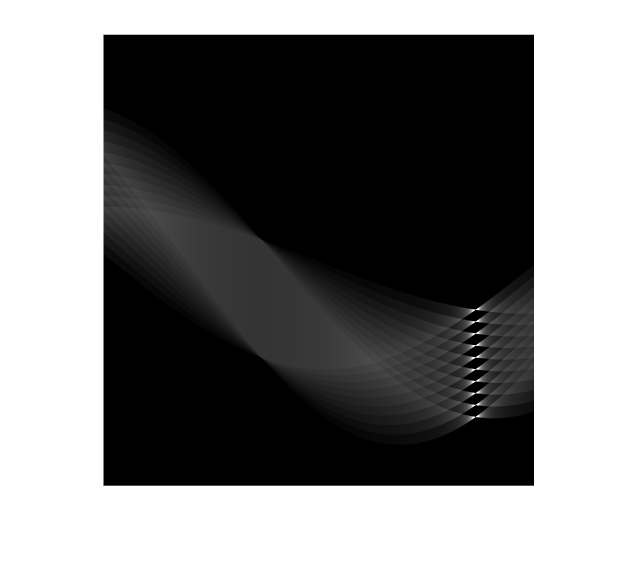
Reproduce this background procedurally as a WebGL 1 fragment shader.

```glsl
precision highp float;
// A black panel on white, crossed by a twisting bundle of translucent ribbons.
// Each ribbon follows a sine wave; its light is spread over its own thickness,
// so it fades where it widens and flares to white where it narrows to a node.

uniform vec2 u_resolution;

// Lengths are in canvas heights, measured from the canvas centre.
const vec2 PANEL_CENTER = vec2(-0.0022, 0.037);
const vec2 PANEL_HALF_SIZE = vec2(0.383, 0.4012);
const vec3 PAPER_COLOR = vec3(1.0);
const vec3 PANEL_COLOR = vec3(0.0);
const vec3 RIBBON_COLOR = vec3(1.0);

const int RIBBON_COUNT = 10;
const float WAVE_FREQUENCY = 4.118;
const float PINCH_X = -0.1044;        // where all ribbons coincide
const float PINCH_DROP = 0.0683;      // depth of the bundle at the pinch
const float FIRST_NODE_DROP = 0.0881; // depth of the topmost bright node
const float NODE_SPACING = 0.0212;
const float MAX_THICKNESS = 0.2104;
const float RIBBON_LIGHT = 0.0043;    // brightness times thickness
const float MIN_THICKNESS = 0.0032;   // limits the flare at the nodes

// Signed distance to an axis-aligned box.
float boxDistance(vec2 p, vec2 halfSize) {
    vec2 d = abs(p) - halfSize;
    return length(max(d, 0.0)) + min(max(d.x, d.y), 0.0);
}

// Summed light of all ribbons at a point relative to the panel centre line.
float ribbonLight(vec2 p, float pixel) {
    float angle = WAVE_FREQUENCY * (p.x - PINCH_X);
    float c = cos(angle);
    float s = sin(angle);
    float thickness = MAX_THICKNESS * abs(c);
    float brightness = RIBBON_LIGHT / max(thickness, MIN_THICKNESS);
    float softness = max(1.2 * pixel, 0.0022);
    float light = 0.0;
    for (int i = 0; i < RIBBON_COUNT; i++) {
        float nodeDrop = FIRST_NODE_DROP + NODE_SPACING * float(i);
        float center = -(PINCH_DROP * c + nodeDrop * s);
        float inside = 0.5 * thickness - abs(p.y - center);
        light += brightness * clamp(inside / softness + 0.5, 0.0, 1.0);
    }
    return light;
}

void main() {
    float pixel = 1.0 / u_resolution.y;
    vec2 p = (gl_FragCoord.xy - 0.5 * u_resolution) * pixel;

    // Ribbons over the panel
    float light = ribbonLight(vec2(p.x, p.y - PANEL_CENTER.y), pixel);
    vec3 panel = mix(PANEL_COLOR, RIBBON_COLOR, min(light, 1.0));

    // Panel over the paper
    float edge = boxDistance(p - PANEL_CENTER, PANEL_HALF_SIZE);
    float panelMask = clamp(0.5 - edge / pixel, 0.0, 1.0);
    gl_FragColor = vec4(mix(PAPER_COLOR, panel, panelMask), 1.0);
}
```
